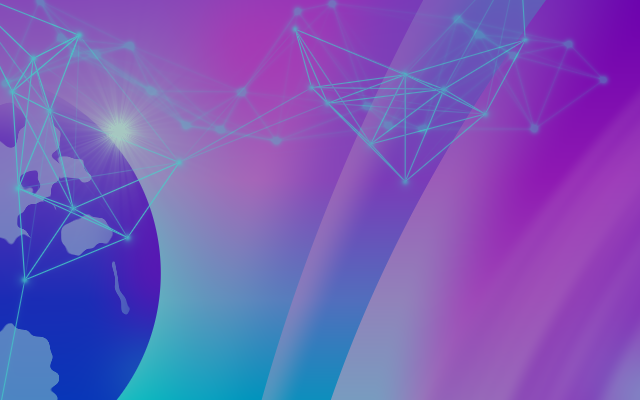
Write a Shadertoy shader that draws this background.

```glsl
#define GLOBE_CENTER vec2(-0.108, 0.317)
#define GLOBE_RADIUS 0.51
#define SUN vec2(0.297, 0.672)
#define LINE_COLOR vec3(0.26, 0.79, 0.78)
#define LINE_WIDTH 0.0014
#define LINK_REACH 0.5
#define FAINT_COUNT 22
#define NODE_COUNT 21

const vec2 nodes[NODE_COUNT] = vec2[NODE_COUNT](
    vec2(.198, .912), vec2(.083, .854), vec2(.031, .771), vec2(.125, .723),
    vec2(.046, .529), vec2(.183, .479), vec2(.319, .406), vec2(.062, .300),
    vec2(.448, .594), vec2(.738, .927), vec2(.779, .781), vec2(.819, .742),
    vec2(.927, .640), vec2(1.013, .546), vec2(1.11, .777), vec2(1.213, .715),
    vec2(1.313, .900), vec2(1.013, .813), vec2(-.1, 1.03), vec2(1.30, 1.12),
    vec2(.0, -.02));

float hash(vec2 p) {
    p = fract(p * vec2(0.1031, 0.1137));
    p += dot(p, p.yx + 33.33);
    return fract((p.x + p.y) * p.x * 7.13);
}

float noise(vec2 p) {
    vec2 i = floor(p), f = fract(p);
    f = f * f * (3.0 - 2.0 * f);
    return mix(mix(hash(i), hash(i + vec2(1, 0)), f.x),
               mix(hash(i + vec2(0, 1)), hash(i + vec2(1, 1)), f.x), f.y);
}

// Antialiased coverage of a signed distance
float cover(float d) { return clamp(0.5 - d * iResolution.y, 0.0, 1.0); }

float ellipse(vec2 p, vec2 c, vec2 r) {
    return (length((p - c) / r) - 1.0) * min(r.x, r.y);
}

float segment(vec2 p, vec2 a, vec2 b) {
    vec2 ab = b - a;
    return length(p - a - ab * clamp(dot(p - a, ab) / dot(ab, ab), 0.0, 1.0));
}

// Vertical gradient with stops at 0, 0.25, 0.55 and 1
vec3 ramp(float y, vec3 base, vec3 low, vec3 mid, vec3 high) {
    vec3 col = mix(base, low, clamp(y / .25, 0., 1.));
    col = mix(col, mid, clamp((y - .25) / .3, 0., 1.));
    return mix(col, high, clamp((y - .55) / .45, 0., 1.));
}

float glow(vec2 p, vec2 c, float r) { return exp(-dot(p - c, p - c) / (r * r)); }

// Three curved sheets overlapping from left to right
vec3 sheets(vec2 p) {
    float y = p.y;
    float edgeA = 0.654 + y * (0.28 + 0.124 * y);
    float edgeB = 0.827 + y * (0.346 + 0.192 * y);
    float edgeC = 1.073 + y * (0.455 + 0.298 * y);

    float u = p.x / edgeA;
    vec3 west = ramp(y, vec3(.02, .74, .75), vec3(.36, .68, .75), vec3(.58, .48, .73), vec3(.52, .28, .72));
    vec3 center = ramp(y, vec3(.04, .64, .75), vec3(.38, .56, .74), vec3(.65, .39, .72), vec3(.59, .2, .72));
    vec3 east = ramp(y, vec3(.0, .58, .74), vec3(.34, .49, .74), vec3(.53, .27, .72), vec3(.47, .23, .72));
    vec3 left = mix(mix(west, center, smoothstep(.45, .8, u)), east, smoothstep(.74, 1., u));
    left = mix(left, vec3(.69, .18, .7), 0.6 * glow(p, vec2(.62, .87), .17));

    float v = (p.x - edgeA) / (edgeB - edgeA);
    vec3 rim = ramp(y, vec3(.3, .6, .75), vec3(.52, .49, .74), vec3(.6, .38, .72), vec3(.5, .34, .73));
    vec3 fold = ramp(y, vec3(.05, .56, .74), vec3(.32, .43, .74), vec3(.48, .23, .72), vec3(.38, .36, .72));
    vec3 middle = mix(rim, fold, smoothstep(0., .55, v));

    float w = (p.x - edgeB) / (edgeC - edgeB);
    vec3 pale = ramp(y, vec3(.47, .61, .75), vec3(.57, .51, .73), vec3(.61, .36, .72), vec3(.48, .2, .72));
    vec3 deep = ramp(y, vec3(.61, .44, .73), vec3(.62, .28, .72), vec3(.56, .1, .7), vec3(.42, .0, .68));
    vec3 right = mix(pale, deep, smoothstep(mix(.4, -.2, y), mix(1.1, .65, y), w));

    float s = p.x - edgeC;
    vec3 mauve = ramp(y, vec3(.6, .43, .73), vec3(.62, .32, .72), vec3(.6, .2, .72), vec3(.45, .05, .69));
    mauve = mix(mauve, vec3(.53, .21, .72), smoothstep(.1, .4, s));
    mauve = mix(mauve, vec3(.49, .48, .76), glow(p, vec2(1.63, .0), .15));
    mauve += vec3(.05, .1, .02) * (noise(vec2(s * 22., y * 1.5)) - .5);
    right = mix(right, mauve, smoothstep(-.03, .04, s));

    vec3 col = mix(left, middle, cover(edgeA - p.x));
    return mix(col, right, cover(edgeB - p.x));
}

vec3 globe(vec2 p, vec3 col) {
    float d = length(p - GLOBE_CENTER) - GLOBE_RADIUS;
    col = mix(col, vec3(.4, .72, .76), 0.35 * exp(-max(d, 0.) * 22.) * smoothstep(.75, .4, p.y));

    // Seas cut out of land, with islands put back
    vec2 q = p + 0.035 * (vec2(noise(p * 36.), noise(p * 36. + 17.)) - .5);
    float sea = min(ellipse(q, vec2(.03, .06), vec2(.11, .12)),
                    ellipse(q, vec2(.03, .605), vec2(.115, .21)));
    sea = min(sea, ellipse(q, vec2(.22, .412), vec2(.067, .04)));
    sea = min(sea, ellipse(q, vec2(.18, .575), vec2(.04, .03)));
    sea = min(sea, segment(q, vec2(.28, .34), vec2(.318, .23)) - .007);
    float island = min(ellipse(q, vec2(.087, .455), vec2(.05, .04)),
                       ellipse(q, vec2(.08, .55), vec2(.018, .028)));
    island = min(island, ellipse(q, vec2(.015, .69), vec2(.045, .06)));
    sea = max(sea, -island);

    vec3 land = ramp(p.y, vec3(.03, .21, .72), vec3(.1, .17, .71), vec3(.34, .17, .71), vec3(.6, .35, .73));
    land = mix(land, vec3(.33, .08, .7), smoothstep(.2, .4, p.x) * smoothstep(.05, .35, p.y));
    land = mix(land, vec3(.12, .38, .73), .6 * glow(p, vec2(.37, .06), .1));
    vec3 water = ramp(p.y, vec3(.3, .52, .76), vec3(.37, .5, .76), vec3(.5, .47, .75), vec3(.56, .34, .73));
    vec3 ball = mix(land, water, cover(sea) * smoothstep(.46, .2, p.x));
    return mix(col, ball, cover(d) * smoothstep(.82, .64, p.y));
}

vec2 faintNode(int i) {
    float k = float(i);
    return vec2(fract(k * .618 + .12) * 1.55, .64 + .38 * hash(vec2(k * 7. + 3., 41.)));
}

// Soft distant links first, then crisp near links
float network(vec2 p) {
    float far = 0.0, near = 0.0;
    for (int i = 0; i < FAINT_COUNT; i++) {
        vec2 a = faintNode(i);
        far += .4 * glow(p, a, .011);
        for (int j = 0; j < i; j++) {
            vec2 b = faintNode(j);
            far += .16 * smoothstep(.45, .2, distance(a, b)) * exp(-segment(p, a, b) * 260.);
        }
    }
    for (int i = 0; i < NODE_COUNT; i++) {
        vec2 a = nodes[i];
        near += .6 * glow(p, a, .008) + .2 * glow(p, a, .02);
        for (int j = 0; j < i; j++) {
            float reach = smoothstep(LINK_REACH, .27, distance(a, nodes[j]));
            float d = segment(p, a, nodes[j]);
            near = max(near, reach * (.75 * cover(d - LINE_WIDTH) + .12 * exp(-d * 200.)));
        }
    }
    return min(far, .4) + near * mix(1., .75, smoothstep(.3, 1., p.x));
}

void mainImage(out vec4 fragColor, in vec2 fragCoord) {
    vec2 p = fragCoord / iResolution.y;
    vec3 col = globe(p, sheets(p));
    col = mix(col, LINE_COLOR, clamp(network(p), 0., .85));

    // Sun flare with fine rays
    vec2 ray = p - SUN;
    float r = length(ray);
    float spokes = noise(vec2(atan(ray.y, ray.x) * 24. + 90., 3.));
    float flare = .55 * glow(p, SUN, .04) + .4 * exp(-r * 9.) + .3 * spokes * exp(-r * 12.);
    col = mix(col, vec3(.66, .81, .76), min(flare, .92));
    fragColor = vec4(col, 1.0);
}
```
